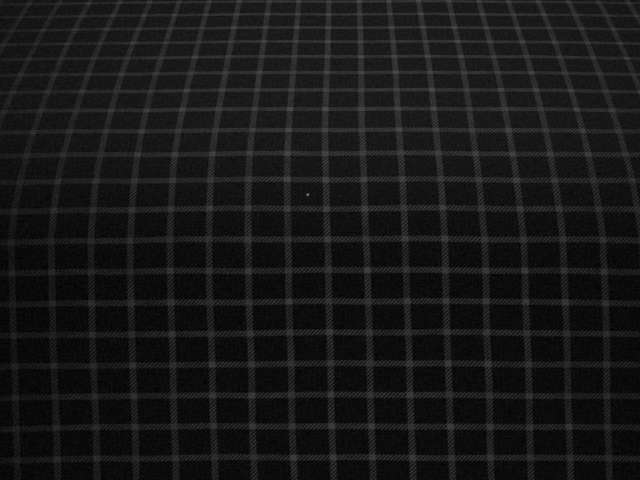
This texture is drawn by a WebGL 2 fragment shader. Its source:

```glsl
#version 300 es
precision highp float;
// Dark woven cloth with a fine grey windowpane check, draped over a soft fold.
// Canvas points are bent into thread space, where each check is one unit;
// twill hatching, bright crossings, slubs and lint are added there.
uniform vec2 u_resolution;
out vec4 outColor;

float hash(vec2 p) {
    vec3 q = fract(vec3(p.xyx) * 0.1031);
    q += dot(q, q.yzx + 33.33);
    return fract((q.x + q.y) * q.z);
}

vec2 gradient(vec2 cell) {
    float angle = 6.2832 * hash(cell);
    return vec2(cos(angle), sin(angle));
}

// Gradient noise, roughly -0.7 to 0.7
float noise(vec2 p) {
    vec2 i = floor(p), f = fract(p);
    vec2 s = f * f * f * (f * (f * 6.0 - 15.0) + 10.0);
    vec2 e = vec2(1.0, 0.0);
    float low = mix(dot(gradient(i), f), dot(gradient(i + e), f - e), s.x);
    float high = mix(dot(gradient(i + e.yx), f - e.yx), dot(gradient(i + 1.0), f - 1.0), s.x);
    return mix(low, high, s.y);
}

// Thread space: checks shrink as the cloth recedes above the fold
vec2 drape(vec2 p) {
    float h = p.y - 0.502 + 0.011 * (p.x - 0.78) * (p.x - 0.78);
    float rise = max(h, 0.0), rise2 = rise * rise;
    float spacing = 0.0822 - 0.014 * rise - 0.052 * rise2;
    float centre = 0.675 + 0.03 * length(vec2(p.y - 0.67, 0.104));
    float row = 15.4 * h + rise * rise2 * (43.0 - 28.5 * rise2);
    vec2 wobble = vec2(noise(p * 5.0), noise(p * 5.0 + 40.0));
    return vec2((p.x - centre) / spacing, row) + 0.05 * wobble;
}

// Soft stripe centred on every whole number
float stripe(float x, float halfWidth) {
    float d = abs(fract(x + 0.5) - 0.5);
    float soft = 0.5 * fwidth(x) + 0.015;
    return 1.0 - smoothstep(halfWidth - soft, halfWidth + soft, d);
}

// Rare specks of lint, at most one in each grid cell
float lint(vec2 p) {
    vec2 cell = floor(p * 9.0);
    vec2 spot = 0.2 + 0.6 * vec2(hash(cell + 3.0), hash(cell + 71.0));
    float d = length(fract(p * 9.0) - spot);
    return step(0.97, hash(cell + 19.0)) * (1.0 - smoothstep(0.015, 0.04, d));
}

void main() {
    vec2 p = gl_FragCoord.xy / u_resolution.y;
    vec2 thread = drape(p);

    // Check lines and the squares where they cross
    float warp = stripe(thread.x, 0.085);
    float weft = stripe(thread.y, 0.095);
    float crossing = warp * weft;
    float single = warp + weft - 2.0 * crossing;

    // Diagonal twill, faded where it becomes too fine to resolve
    float phase = 10.0 * thread.x - 8.0 * thread.y;
    float fineness = length(vec2(dFdx(phase), dFdy(phase)));
    float twill = sin(6.2832 * phase) * (1.0 - smoothstep(0.35, 0.75, fineness));

    // Light fades to the sides and below the fold
    float side = (p.x - 0.76) / 0.67;
    float light = 1.0 - 0.4 * min(side * side, 1.3);
    float upper = smoothstep(-0.1, 0.3, p.y - 0.502);
    float ground = mix(0.047, 0.105, upper) * mix(1.0, light, 0.5);

    // Uneven yarn: crossings differ, lines fade in places
    float knot = 0.85 + 0.3 * hash(floor(thread + 0.5) + 50.0);
    float wear = 1.0 + 0.35 * noise(thread * 1.7 + 9.0);
    float tone = ground * (1.0 + 0.12 * twill);
    tone += light * wear * single * 0.088 * (1.0 + 0.5 * twill);
    tone += light * knot * crossing * 0.165;

    // Fibre grain, slubs along both thread directions, and lint
    tone += 0.030 * noise(p * 170.0);
    tone += 0.018 * (noise(thread * vec2(3.0, 22.0)) + noise(thread * vec2(22.0, 3.0) + 60.0));
    tone += 0.35 * lint(p);

    outColor = vec4(vec3(clamp(tone, 0.0, 1.0)), 1.0);
}
```
